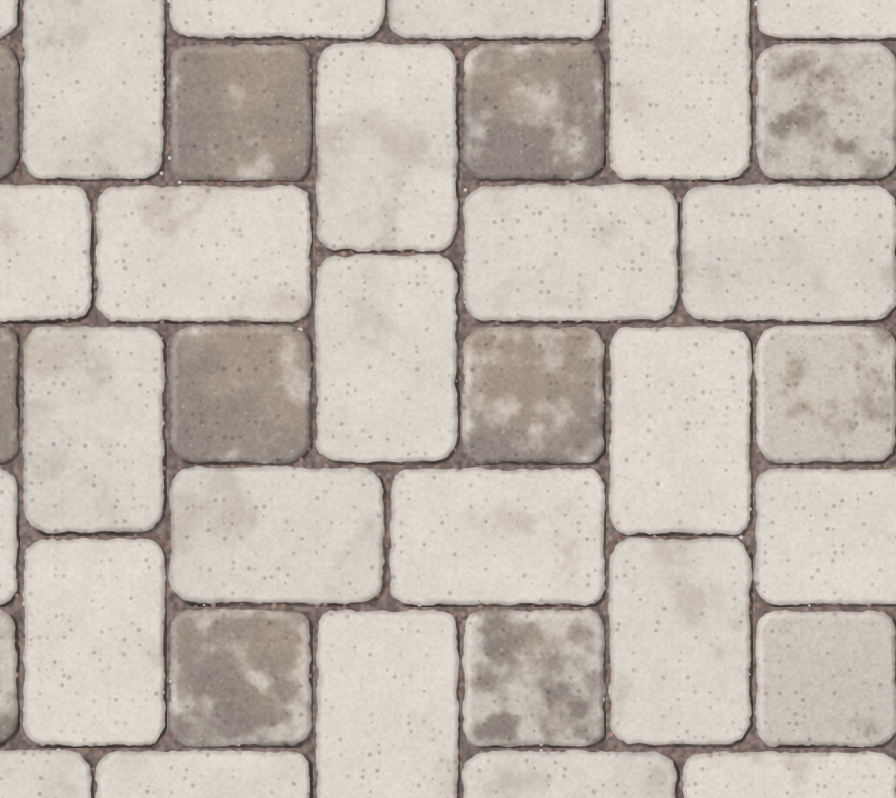
Reproduce this texture procedurally as a Shadertoy shader.

```glsl
// Weathered paving: pale oblong pavers woven around small brown square stones.
#define GRID vec2(6.115, 5.64)     // cells across and down the canvas
#define SHIFT vec2(0.139, 0.289)   // first joint, in cells from the top left
#define CELL_ASPECT 0.966          // cell height over width
#define HALF_JOINT 0.021
#define CORNER 0.15
#define ROUGHNESS 0.022            // raggedness of the paver outlines
#define PALE vec3(0.872, 0.838, 0.800)
#define PALE_GREY vec3(0.825, 0.805, 0.770)
#define BROWN vec3(0.640, 0.585, 0.540)
#define SLATE vec3(0.565, 0.525, 0.495)
#define JOINT vec3(0.490, 0.435, 0.410)
#define SHADOW vec3(0.215, 0.185, 0.180)

float hash(vec2 p) {
    vec3 a = fract(p.xyx * 0.1031);
    a += dot(a, a.yzx + 33.33);
    return fract((a.x + a.y) * a.z);
}

float noise(vec2 p) {
    vec2 i = floor(p), f = fract(p);
    f = f * f * (3.0 - 2.0 * f);
    return mix(mix(hash(i), hash(i + vec2(1, 0)), f.x),
               mix(hash(i + vec2(0, 1)), hash(i + vec2(1, 1)), f.x), f.y);
}

float fbm(vec2 p) {
    float sum = 0.0, amp = 0.53;
    for (int k = 0; k < 4; k++) {
        sum += amp * noise(p);
        p = mat2(1.6, 1.2, -1.2, 1.6) * p + 7.3;
        amp *= 0.5;
    }
    return sum;
}

// Scattered round specks: x = coverage, y = random shade
vec2 specks(vec2 p, float density, float blur) {
    vec2 id = floor(p);
    vec2 spot = 0.3 + 0.4 * vec2(hash(id + 11.0), hash(id + 57.0));
    float radius = mix(0.12, 0.30, hash(id + 83.0));
    float cover = 1.0 - smoothstep(radius - blur, radius + blur, length(fract(p) - spot));
    return vec2(cover * step(hash(id + 29.0), density), hash(id + 41.0));
}

float roundBox(vec2 p, vec2 halfSize, float r) {
    vec2 q = abs(p) - halfSize + r;
    return length(max(q, 0.0)) + min(max(q.x, q.y), 0.0) - r;
}

// Finds the paver covering grid point g; returns true for a square stone
bool findPaver(vec2 g, out vec2 centre, out vec2 halfSize) {
    vec2 cell = floor(g), odd = mod(cell, 2.0);
    float phase = mod(cell.x + cell.y, 4.0);
    centre = cell + 0.5;
    halfSize = vec2(0.5);
    if (odd.x > 0.5 && odd.y < 0.5) return true;
    // Other cells form runs of three, each split into two oblongs
    bool isHub = odd.x < 0.5 && odd.y > 0.5;
    bool across = isHub ? phase == 1.0 : odd.y > 0.5;
    vec2 axis = across ? vec2(1, 0) : vec2(0, 1);
    if (!isHub) centre += axis * (phase == (across ? 0.0 : 2.0) ? 1.0 : -1.0);
    centre += axis * (dot(g - centre, axis) < 0.0 ? -0.75 : 0.75);
    halfSize += axis * 0.25;
    return false;
}

void mainImage(out vec4 fragColor, in vec2 fragCoord) {
    vec2 uv = fragCoord / iResolution.xy;
    vec2 g = vec2(uv.x, 1.0 - uv.y) * GRID - SHIFT;
    vec2 scale = vec2(1.0, CELL_ASPECT);
    vec2 p = g * scale + 20.0;
    float px = GRID.x / iResolution.x;

    vec2 centre, halfSize;
    bool isSquare = findPaver(g, centre, halfSize);
    float seed = hash(centre * 4.0 + 90.0), seed2 = hash(centre * 4.0 + 151.0);

    // Ragged, slightly displaced outline
    vec2 local = (g - centre) * scale + 0.012 * (vec2(seed, seed2) - 0.5);
    float ragged = ROUGHNESS * (noise(p * 9.0) - 0.5) + 0.6 * ROUGHNESS * (noise(p * 27.0) - 0.5);
    vec2 body = halfSize * scale - HALF_JOINT;
    float d = roundBox(local, body, CORNER * mix(0.8, 1.15, seed2)) + ragged;
    vec2 inner = max(abs(local) - body + CORNER, 0.0);
    vec2 normal = sign(local) * inner / max(length(inner), 0.001);
    float facing = dot(normal, vec2(0.83, 0.56));   // positive away from the light

    float broad = fbm(p * 2.3 + seed * 31.0);
    float blotch = fbm(p * 5.5 + 13.0);
    float grain = noise(p * 42.0) * 0.6 + noise(p * 85.0) * 0.4 - 0.5;

    // Paver faces
    vec3 face;
    if (isSquare) {
        float tone = smoothstep(0.25, 0.75, broad - 0.35 * local.y + 0.25 * (seed - 0.5));
        face = mix(SLATE, BROWN, tone) + 0.05 * (blotch - 0.5);
        // Rubbed patches increase toward the right and the bottom
        float wear = 0.30 * smoothstep(2.5, 5.0, centre.x) + 0.15 * smoothstep(2.5, 4.0, centre.y);
        float patches = smoothstep(0.62, 0.86, 0.6 * blotch + 0.4 * broad + wear + 0.5 * max(d + 0.18, 0.0));
        face = mix(face, PALE * 0.96, 0.8 * patches);
        face += 0.11 * smoothstep(-0.07, -0.02, d) * max(-facing, 0.0);
    } else {
        face = mix(PALE, PALE_GREY, 0.6 * seed * smoothstep(0.25, 0.7, broad) + 0.3 * step(0.75, seed2));
        face += 0.045 * (blotch - 0.5);
        float stain = smoothstep(0.60, 0.82, broad + 0.12 * seed2) * smoothstep(0.35, 0.7, blotch);
        face = mix(face, BROWN * 1.08, 0.45 * stain);
    }
    face += grain * (isSquare ? 0.085 : 0.065);

    // Pores and pale aggregate
    vec2 pore = specks(p * 19.0, 0.20, 0.12 + 9.0 * px);
    face *= 1.0 - 0.20 * pore.x * pore.y;
    vec2 aggregate = specks(p * 23.0 + 5.0, 0.12, 0.12 + 9.0 * px);
    face = mix(face, vec3(0.82, 0.75, 0.67), 0.45 * aggregate.x * aggregate.y);

    // Chamfered rim, darker on the far side of the light
    float rim = smoothstep(-0.042, 0.0, d);
    face *= 1.0 - rim * (0.09 + 0.10 * max(facing, 0.0) + 0.10 * noise(p * 16.0));

    // Sandy joint with cast shadow and grit
    vec3 joint = JOINT * (0.82 + 0.36 * noise(p * 33.0)) + 0.10 * grain;
    float shade = smoothstep(-0.1, 0.6, facing) * (1.0 - smoothstep(0.012, 0.034, d));
    joint = mix(joint, SHADOW, shade * mix(0.35, 0.95, noise(p * 6.0 + 3.0)));
    vec2 grit = specks(p * 17.0 + 2.0, 0.40, 0.05 + 9.0 * px);
    vec3 gritColor = mix(vec3(0.48, 0.34, 0.29), vec3(0.72, 0.60, 0.54), grit.y);
    gritColor = mix(gritColor, vec3(0.88, 0.87, 0.85), step(0.94, grit.y));
    joint = mix(joint, gritColor, 0.8 * grit.x);

    vec3 color = mix(face, joint, smoothstep(-px, px, d));
    fragColor = vec4(clamp(color, 0.0, 1.0), 1.0);
}
```
